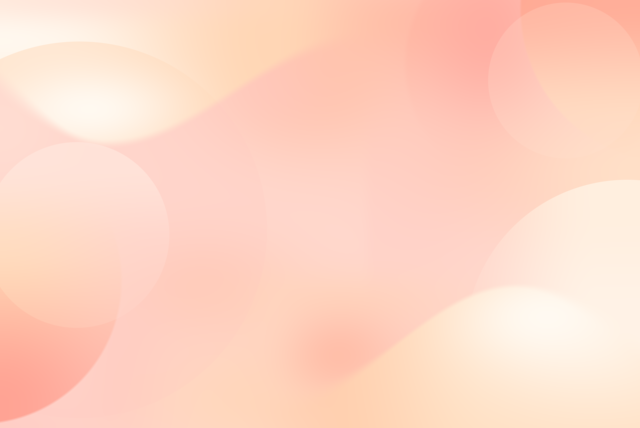
Give the GLSL for this background, as a WebGL 1 fragment shader.

```glsl
precision highp float;
// Soft peach and coral backdrop with blurred waves, glows and translucent discs.

uniform vec2 u_resolution;

// Palette
const vec3 WHITE   = vec3(1.0, 0.98, 0.95);
const vec3 CREAM   = vec3(1.0, 0.94, 0.88);
const vec3 PEACH   = vec3(1.0, 0.84, 0.71);
const vec3 ROSE    = vec3(1.0, 0.85, 0.81);
const vec3 PINK    = vec3(1.0, 0.78, 0.75);
const vec3 APRICOT = vec3(1.0, 0.75, 0.65);
const vec3 CORAL   = vec3(1.0, 0.64, 0.58);

// Layout, in units of the canvas height
const float ASPECT = 1.5;
const float EDGE = 0.002;
const vec3 LEFT_HALO   = vec3(0.186, 0.463, 0.440); // centre, radius
const vec3 LEFT_DISC   = vec3(0.180, 0.451, 0.217);
const vec3 CORNER_DISC = vec3(-0.05, 0.345, 0.335);
const vec3 TOP_HALO    = vec3(1.250, 0.850, 0.300);
const vec3 TOP_DISC    = vec3(1.326, 0.812, 0.182);
const vec3 TOP_CORNER  = vec3(1.580, 0.980, 0.360);
const vec3 CREAM_DISC  = vec3(1.470, 0.200, 0.380);

// Blends a colour in with a Gaussian falloff
vec3 glow(vec3 base, vec3 tint, vec2 p, vec2 centre, vec2 radius, float amount) {
    vec2 d = (p - centre) / radius;
    return mix(base, tint, amount * exp(-dot(d, d)));
}

// Coverage of a circle with a smooth rim
float disc(vec2 p, vec3 circle, float soft) {
    return 1.0 - smoothstep(-soft, soft, length(p - circle.xy) - circle.z);
}

// Heights of the two wave edges
float upperWave(float x) {
    float frequency = x < 0.25 ? 7.0 : 5.24;
    return 0.787 - 0.123 * cos((x - 0.25) * frequency);
}

float lowerWave(float x) {
    return 0.197 + 0.135 * cos((x - 1.21) * 5.6);
}

vec3 backdrop(vec2 p) {
    vec3 c = ROSE;
    c = glow(c, CREAM, p, vec2(0.0, 0.70), vec2(0.16, 0.14), 0.4);
    c = glow(c, APRICOT, p, vec2(0.74, 0.80), vec2(0.25, 0.18), 0.75);
    c = glow(c, PINK, p, vec2(0.64, 0.80), vec2(0.14, 0.10), 0.5);
    c = glow(c, APRICOT, p, vec2(0.92, 0.95), vec2(0.26, 0.13), 0.85);
    c = glow(c, APRICOT, p, vec2(1.22, 0.60), vec2(0.28, 0.14), 0.4);
    c = glow(c, vec3(1.0, 0.65, 0.61), p, vec2(1.15, 0.92), vec2(0.18, 0.26), 0.75);
    c = glow(c, vec3(1.0, 0.88, 0.78), p, vec2(1.52, 0.60), vec2(0.34, 0.16), 0.9);
    c = glow(c, PINK, p, vec2(1.02, 0.46), vec2(0.16, 0.18), 0.2);
    c = glow(c, APRICOT, p, vec2(0.48, 0.33), vec2(0.22, 0.13), 0.5);
    c = glow(c, PINK, p, vec2(0.29, 0.12), vec2(0.12, 0.22), 0.55);
    c = glow(c, PEACH, p, vec2(0.60, 0.06), vec2(0.28, 0.16), 0.75);
    c = glow(c, PEACH, p, vec2(0.80, 0.30), vec2(0.28, 0.07), 0.45);
    // Faint upright fold to the right of the centre
    float fold = smoothstep(0.84, 0.88, p.x) * (1.0 - smoothstep(0.88, 1.15, p.x));
    fold *= smoothstep(0.25, 0.45, p.y) * (1.0 - smoothstep(0.60, 0.80, p.y));
    c = mix(c, PINK, fold * 0.22);
    // Warm patch behind the lower wave, inside a paler rim
    c = glow(c, vec3(1.0, 0.86, 0.77), p, vec2(0.65, 0.20), vec2(0.06, 0.12), 0.45);
    c = glow(c, vec3(1.0, 0.73, 0.64), p, vec2(0.86, 0.17), vec2(0.20, 0.13), 0.4);
    return glow(c, vec3(1.0, 0.71, 0.62), p, vec2(0.79, 0.17), vec2(0.11, 0.09), 0.6);
}

vec3 upperLeft(vec3 c, vec2 p) {
    // Cream to apricot band above the wave
    float halo = disc(p, LEFT_HALO, EDGE);
    vec3 band = mix(CREAM, PEACH, smoothstep(0.12, 0.62, p.x));
    band = mix(band, APRICOT, smoothstep(0.62, 0.95, p.x) * 0.85);
    band = glow(band, WHITE, p, vec2(0.0, 0.91), vec2(0.24, 0.07), 0.8);
    band = glow(band, ROSE, p, vec2(0.25, 1.0), vec2(0.35, 0.05), 0.5);
    band = mix(band, PEACH, halo * 0.5);
    band = glow(band, WHITE, p, vec2(0.21, 0.745), vec2(0.21, 0.10), 0.95);
    float soft = 0.013 + 0.012 * smoothstep(0.55, 0.85, p.x);
    soft += 0.025 * (1.0 - smoothstep(0.0, 0.18, p.x));
    float cover = smoothstep(-soft, soft, p.y - upperWave(p.x));
    cover *= 1.0 - smoothstep(0.68, 0.95, p.x);
    c = mix(c, PINK, halo * 0.2);
    return mix(c, band, cover);
}

vec3 leftDiscs(vec3 c, vec2 p) {
    vec3 corner = mix(CORAL, PEACH, smoothstep(0.06, 0.46, p.y));
    corner = mix(corner, vec3(1.0, 0.79, 0.74), smoothstep(0.0, 0.32, p.x) * 0.6);
    float fade = 1.0 - smoothstep(0.34, 0.52, p.y);
    c = glow(c, PINK, p, vec2(0.0, 0.0), vec2(0.22, 0.10), 0.6);
    c = mix(c, corner, disc(p, CORNER_DISC, EDGE * 2.0) * fade);
    float left = 1.0 - smoothstep(0.0, 0.38, p.x);
    vec3 tint = mix(ROSE, vec3(1.0, 0.88, 0.76), left);
    tint = mix(tint, vec3(1.0, 0.90, 0.86), smoothstep(0.42, 0.62, p.y));
    float amount = mix(0.25, 0.8, smoothstep(0.22, 0.56, p.y));
    return mix(c, tint, disc(p, LEFT_DISC, EDGE) * amount);
}

vec3 rightDiscs(vec3 c, vec2 p) {
    float rise = smoothstep(0.60, 0.95, p.y);
    c = mix(c, CORAL, disc(p, TOP_HALO, EDGE * 4.0) * rise * 0.16);
    vec3 corner = mix(vec3(1.0, 0.86, 0.74), vec3(1.0, 0.66, 0.57), smoothstep(0.70, 1.0, p.y));
    float fade = smoothstep(0.60, 0.78, p.y);
    c = mix(c, corner, disc(p, TOP_CORNER, EDGE * 2.0) * fade * 0.85);
    c = mix(c, vec3(1.0, 0.88, 0.81), disc(p, TOP_DISC, EDGE) * 0.24);
    // Cream disc dissolves towards the left
    float solid = smoothstep(1.06, 1.40, p.x);
    vec3 cream = mix(CREAM, WHITE, 0.4 * (1.0 - smoothstep(0.25, 0.50, p.y)));
    return mix(c, cream, disc(p, CREAM_DISC, EDGE) * mix(0.08, 0.95, solid));
}

vec3 lowerRight(vec3 c, vec2 p) {
    // Peach wave with a bright crest
    vec3 wave = mix(vec3(1.0, 0.81, 0.68), vec3(1.0, 0.87, 0.75), smoothstep(0.75, 1.15, p.x));
    wave = glow(wave, CREAM, p, vec2(1.40, 0.20), vec2(0.34, 0.20), 0.95);
    wave = glow(wave, WHITE, p, vec2(1.28, 0.26), vec2(0.19, 0.11), 0.95);
    float soft = mix(0.04, 0.008, smoothstep(0.65, 0.95, p.x));
    soft += 0.03 * smoothstep(1.2, 1.5, p.x);
    float cover = 1.0 - smoothstep(-soft, soft, p.y - lowerWave(p.x));
    return mix(c, wave, cover * smoothstep(0.55, 0.85, p.x));
}

void main() {
    vec2 p = gl_FragCoord.xy / u_resolution * vec2(ASPECT, 1.0);
    vec3 color = backdrop(p);
    color = upperLeft(color, p);
    color = leftDiscs(color, p);
    color = rightDiscs(color, p);
    color = lowerRight(color, p);
    gl_FragColor = vec4(color, 1.0);
}
```
